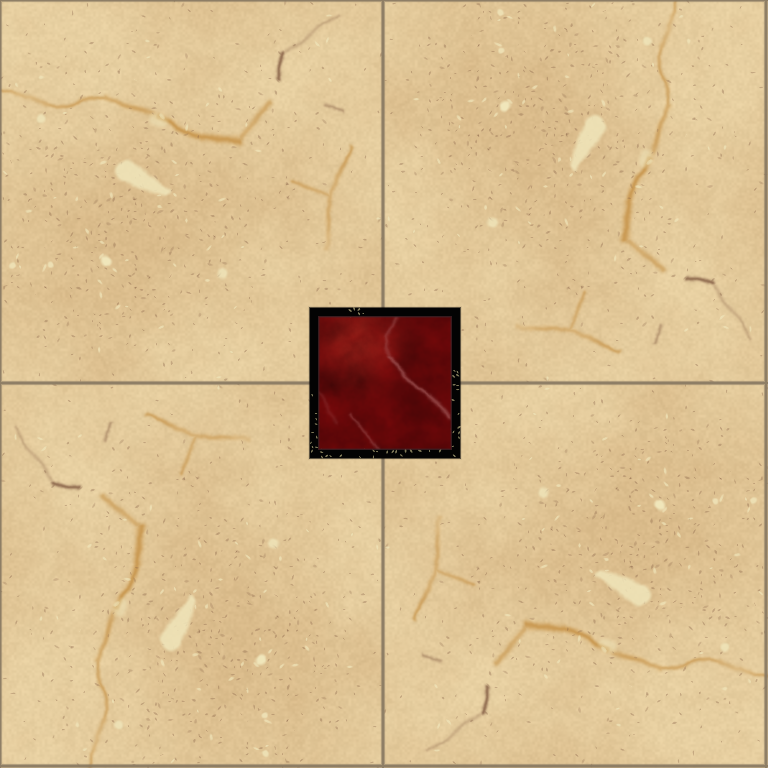
A three.js fragment shader for this texture:

```glsl
// Polished floor: four cream marble slabs, each the same slab turned a quarter
// about the middle, with thin grout and a black framed red marble inset.
// Stone is layered value noise; veins are warped segments, flecks hashed cells.
#define SLAB 0.4987
#define GROUT 0.0044
#define SOFT 0.0016
#define FRAME_HALF 0.0985
#define INSET_HALF 0.0862
#define CREAM_DARK vec3(0.855, 0.735, 0.545)
#define CREAM_LIGHT vec3(0.907, 0.815, 0.632)
#define OCHRE vec3(0.78, 0.58, 0.29)
#define IVORY vec3(0.94, 0.90, 0.73)
#define UMBER vec3(0.52, 0.37, 0.27)
#define GROUT_COLOR vec3(0.53, 0.47, 0.38)
#define RED vec3(0.36, 0.025, 0.03)

varying vec2 vUv;

float hash(vec2 p) {
  vec3 h = fract(vec3(p.xyx) * 0.1031);
  h += dot(h, h.yzx + 33.33);
  return fract((h.x + h.y) * h.z);
}

float noise(vec2 p) {
  vec2 i = floor(p), f = fract(p);
  f = f * f * (3.0 - 2.0 * f);
  return mix(mix(hash(i), hash(i + vec2(1.0, 0.0)), f.x),
             mix(hash(i + vec2(0.0, 1.0)), hash(i + 1.0), f.x), f.y);
}

float fbm(vec2 p) {
  float sum = 0.0, amp = 0.5;
  for (int i = 0; i < 5; i++) {
    sum += amp * noise(p);
    p = mat2(1.6, 1.2, -1.2, 1.6) * p + 7.3;
    amp *= 0.5;
  }
  return sum;
}

// Soft line from a to b
float vein(vec2 p, vec2 a, vec2 b, float width) {
  vec2 ab = b - a;
  float d = length(p - a - ab * clamp(dot(p - a, ab) / dot(ab, ab), 0.0, 1.0));
  return exp(-d * d / (width * width));
}

// Round spot with a soft rim
float spot(vec2 p, vec2 c, float r) {
  return 1.0 - smoothstep(r * 0.4, r, length(p - c));
}

// One randomly turned fleck in some of the cells of a grid
float flecks(vec2 p, float scale, float density, float size) {
  vec2 g = p * scale, id = floor(g);
  vec2 d = fract(g) - 0.3 - 0.4 * vec2(hash(id + 3.1), hash(id + 9.7));
  float a = 6.283 * hash(id + 5.3);
  d = mat2(cos(a), sin(a), -sin(a), cos(a)) * d * vec2(0.7, 1.5);
  float r = size * (0.5 + 0.5 * hash(id + 1.9));
  return step(hash(id + 17.0), density) * (1.0 - smoothstep(r * 0.3, r, length(d)));
}

// Cream slab; q runs 0..1 across and down
vec3 creamMarble(vec2 q) {
  vec2 w = q + 0.03 * (vec2(fbm(q * 13.0), fbm(q * 13.0 + 40.0)) - 0.48);
  vec2 e = (w - vec2(0.29, 0.58)) / vec2(0.36, 0.34);
  float shade = exp(-dot(e, e));
  float cloud = fbm(q * 4.0 + 11.0) + 0.35 * (fbm(q * 17.0) - 0.5);
  vec3 col = mix(CREAM_DARK, CREAM_LIGHT, clamp(0.72 - 0.55 * shade + 1.3 * (cloud - 0.48), 0.0, 1.0));
  col += 0.035 * (noise(q * 150.0) - 0.5) + 0.03 * (fbm(q * 60.0) - 0.5);

  // Ochre veins: a long one over the top, a short one at the right
  float faint = max(vein(w, vec2(0.0, 0.24), vec2(0.15, 0.28), 0.006), vein(w, vec2(0.15, 0.28), vec2(0.28, 0.255), 0.006));
  faint = max(faint, vein(w, vec2(0.28, 0.255), vec2(0.42, 0.305), 0.008));
  faint = max(faint, vein(w, vec2(0.63, 0.37), vec2(0.70, 0.27), 0.008));
  faint = max(faint, vein(w, vec2(0.91, 0.39), vec2(0.86, 0.51), 0.006));
  faint = max(faint, vein(w, vec2(0.86, 0.51), vec2(0.855, 0.65), 0.007));
  faint = max(faint, vein(w, vec2(0.77, 0.47), vec2(0.86, 0.51), 0.006));
  float strong = max(vein(w, vec2(0.42, 0.305), vec2(0.53, 0.36), 0.008), vein(w, vec2(0.53, 0.36), vec2(0.63, 0.37), 0.010));
  col = mix(col, OCHRE, max(faint * (0.25 + 0.5 * noise(q * 14.0)), 0.85 * strong));

  // Brown cracks
  float crack = 0.8 * vein(w, vec2(0.745, 0.14), vec2(0.725, 0.21), 0.006);
  crack = max(crack, 0.4 * vein(w, vec2(0.85, 0.28), vec2(0.90, 0.29), 0.005));
  crack = max(crack, 0.25 * vein(w, vec2(0.745, 0.14), vec2(0.89, 0.04), 0.006));
  col = mix(col, UMBER, crack);

  // Scattered pits and pale flecks, denser in the shaded part
  float dense = 0.04 + 0.3 * shade;
  col = mix(col, UMBER, 0.35 * flecks(w, 55.0, dense, 0.32) + 0.25 * flecks(w + 3.0, 30.0, dense, 0.22));
  float pale = 0.7 * flecks(w + 8.0, 32.0, 0.02 + 0.10 * shade, 0.28);

  // Ivory fossil, thinning to its tail, and the larger pale spots
  vec2 axis = vec2(0.104, 0.055), from = q - vec2(0.33, 0.447);
  float t = clamp(dot(from, axis) / dot(axis, axis), 0.0, 1.0);
  float fossil = length(w - vec2(0.33, 0.447) - axis * t) - mix(0.029, 0.012, t);
  pale = max(pale, 0.85 * (1.0 - smoothstep(-0.008, 0.006, fossil)));
  pale = max(pale, spot(w, vec2(0.28, 0.68), 0.016));
  pale = max(pale, 0.8 * max(spot(w, vec2(0.58, 0.715), 0.018), spot(w, vec2(0.105, 0.31), 0.017)));
  pale = max(pale, 0.8 * max(spot(w, vec2(0.13, 0.70), 0.012), spot(w, vec2(0.03, 0.69), 0.012)));
  pale = max(pale, 0.5 * spot(w, vec2(0.415, 0.315), 0.024));
  return mix(col, IVORY, pale);
}

// Red inset; s runs -1..1 across and down
vec3 redMarble(vec2 s) {
  vec2 w = s + 0.12 * (vec2(fbm(s * 4.0), fbm(s * 4.0 + 20.0)) - 0.48);
  vec3 col = RED * (0.65 + 0.75 * fbm(s * 2.5 + 5.0));
  col += vec3(0.13, 0.07, 0.045) * exp(-3.0 * dot(s + vec2(0.4, 0.65), s + vec2(0.4, 0.65))) * (0.4 + fbm(s * 6.0));
  float line = max(vein(w, vec2(0.19, -1.0), vec2(0.04, -0.69), 0.035), vein(w, vec2(0.04, -0.69), vec2(0.07, -0.38), 0.03));
  line = max(0.6 * line, vein(w, vec2(0.07, -0.38), vec2(0.32, -0.07), 0.03));
  line = max(line, max(vein(w, vec2(0.32, -0.07), vec2(0.7, 0.2), 0.028), vein(w, vec2(0.7, 0.2), vec2(1.0, 0.53), 0.035)));
  line = max(line, 0.6 * max(vein(w, vec2(-0.5, 0.47), vec2(-0.34, 0.72), 0.025), vein(w, vec2(-0.34, 0.72), vec2(-0.1, 1.0), 0.025)));
  line = max(line, 0.3 * vein(w, vec2(-1.0, 0.15), vec2(-0.75, 0.6), 0.03));
  return mix(col, vec3(0.63, 0.34, 0.34), 0.65 * line);
}

void main() {
  vec2 p = vec2(vUv.x, 1.0 - vUv.y), t = p / SLAB;
  vec2 cell = min(floor(t), 1.0), q = t - cell;
  // Turn each slab about the middle
  if (cell.x > 0.5) q = cell.y > 0.5 ? 1.0 - q : vec2(q.y, 1.0 - q.x);
  else if (cell.y > 0.5) q = vec2(1.0 - q.y, q.x);
  vec3 col = creamMarble(q);

  vec2 joint = abs(t - floor(t + 0.5)) * SLAB;
  float gap = min(joint.x, joint.y) - 0.5 * GROUT;
  col = mix(col, GROUT_COLOR, 0.92 * (1.0 - smoothstep(-SOFT, SOFT, gap)));

  // Black frame with gold flecks low on the left, below and at the right
  vec2 c = p - vec2(0.5013, 0.4987), s = c / INSET_HALF;
  float box = max(abs(c.x), abs(c.y));
  float zone = smoothstep(0.1, 0.4, s.y) * 0.3 + 0.7 * spot(s, vec2(1.07, -0.08), 0.25) + 0.9 * spot(s, vec2(-0.43, -1.08), 0.15);
  vec3 frame = mix(vec3(0.012), vec3(0.62, 0.59, 0.43), 0.8 * flecks(s, 14.0, zone, 0.45));
  col = mix(col, frame, 1.0 - smoothstep(-SOFT, SOFT, box - FRAME_HALF));
  col = mix(col, redMarble(s), 1.0 - smoothstep(-SOFT, SOFT, box - INSET_HALF));
  col = mix(col, vec3(0.34, 0.22, 0.25), 0.5 * (1.0 - smoothstep(0.0, SOFT, abs(box - INSET_HALF))));
  gl_FragColor = vec4(col, 1.0);
}
```
